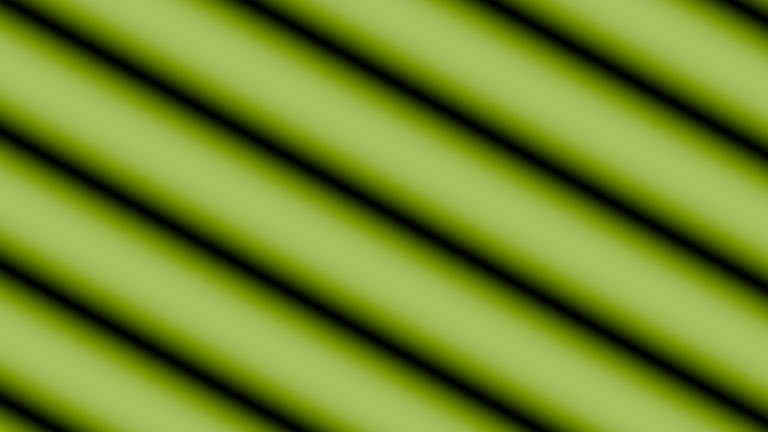
This pattern is drawn by a Shadertoy shader. Its source:

```glsl
// Distance to the nearest dark line: 0 on the line, 1 midway between two lines
float lineDistance(vec2 p) {
    float angle = radians(29.0);
    float across = dot(p, vec2(sin(angle), cos(angle))) - 0.012;
    return 2.0 * abs(fract(across / 0.271 + 0.5) - 0.5);
}

// Black through olive to pale green; blue enters only near the crest
vec3 stripeColor(float glow) {
    return vec3(0.667 * pow(glow, 1.2),
                0.77 * glow,
                0.37 * smoothstep(0.72, 1.0, glow));
}

void mainImage(out vec4 fragColor, in vec2 fragCoord) {
    vec2 p = (fragCoord - 0.5 * iResolution.xy) / iResolution.y;

    // Soft rise from each line to a broad, flat crest
    float glow = 1.0 - exp(-pow(lineDistance(p) / 0.33, 1.35));

    fragColor = vec4(stripeColor(glow), 1.0);
}
```
